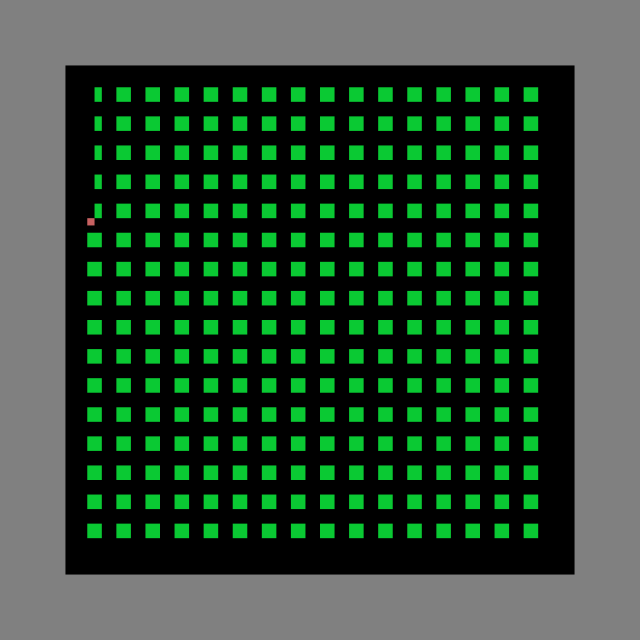
Reproduce this pattern procedurally as a Shadertoy shader.

```glsl
// A black panel on a grey ground, holding a 16 x 16 grid of green squares.
// Everything sits on an 88-unit lattice; boxes use exact pixel coverage, and a
// small walker has cleared a strip. The plain grey border tiles seamlessly.

const float CANVAS_UNITS = 88.0;              // lattice units across the canvas
const float PANEL_MARGIN = 9.0;               // grey border on every side
const float PANEL_SIZE   = 70.0;
const vec2  GRID_ORIGIN  = vec2(3.0, 5.0);    // lower left of the first square
const float GRID_COUNT   = 16.0;              // squares across and down
const float GRID_PITCH   = 4.0;
const float SQUARE_SIZE  = 2.0;
const vec2  WALKER_POS   = vec2(3.0, 48.0);   // lower left of the walker
const float WALKER_SIZE  = 1.0;

const vec3 GROUND_COLOR = vec3(0.50);
const vec3 PANEL_COLOR  = vec3(0.0);
const vec3 SQUARE_COLOR = vec3(0.04, 0.79, 0.20);
const vec3 WALKER_COLOR = vec3(0.78, 0.38, 0.38);

// Share of a pixel covered by the box between two corners
float boxCoverage(vec2 p, vec2 lower, vec2 upper, vec2 pixel) {
    vec2 inside = 0.5 * (upper - lower) - abs(p - 0.5 * (lower + upper));
    vec2 cover = clamp(inside / pixel + 0.5, 0.0, 1.0);
    return cover.x * cover.y;
}

// Nearest square of the bounded grid
float gridCoverage(vec2 p, vec2 pixel) {
    vec2 index = round((p - GRID_ORIGIN - 0.5 * SQUARE_SIZE) / GRID_PITCH);
    index = clamp(index, 0.0, GRID_COUNT - 1.0);
    vec2 lower = GRID_ORIGIN + index * GRID_PITCH;
    return boxCoverage(p, lower, lower + SQUARE_SIZE, pixel);
}

void mainImage(out vec4 fragColor, in vec2 fragCoord) {
    vec2 pixel = CANVAS_UNITS / iResolution.xy;
    vec2 p = fragCoord * pixel - PANEL_MARGIN;

    float panel = boxCoverage(p, vec2(0.0), vec2(PANEL_SIZE), pixel);
    float walker = boxCoverage(p, WALKER_POS, WALKER_POS + WALKER_SIZE, pixel);

    // Cleared strip, widened leftward so no fringe of the squares remains
    vec2 stripLower = WALKER_POS - vec2(WALKER_SIZE, 0.0);
    vec2 stripUpper = vec2(WALKER_POS.x + WALKER_SIZE, PANEL_SIZE);
    float cleared = boxCoverage(p, stripLower, stripUpper, pixel);
    float squares = gridCoverage(p, pixel) * (1.0 - cleared);

    // Layers from back to front
    vec3 color = mix(GROUND_COLOR, PANEL_COLOR, panel);
    color = mix(color, SQUARE_COLOR, squares);
    color = mix(color, WALKER_COLOR, walker);
    fragColor = vec4(color, 1.0);
}
```
